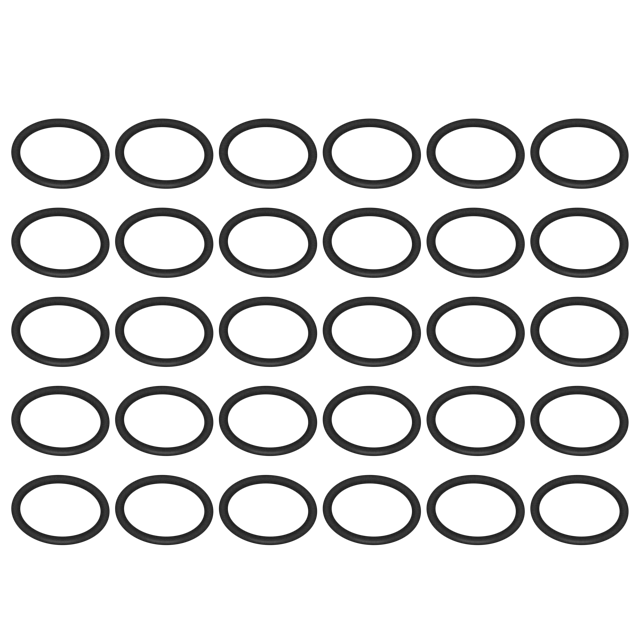
Reproduce this pattern procedurally as a WebGL 1 fragment shader.

```glsl
precision highp float;
// Six by five grid of black rubber O-rings lying on white, seen at a slant.
// Each ring is the gap between two tilted ellipses, shaded across its round
// section with a soft sheen and a faint reflection along the lower rim.

uniform vec2 u_resolution;

// Approximate signed distance to an axis-aligned ellipse, negative inside.
float ellipseDistance(vec2 p, vec2 radii) {
  float k = max(length(p / radii), 0.01);
  float slope = max(length(p / (radii * radii)), 0.1);
  return k * (k - 1.0) / slope;
}

float hash(vec2 p) {
  return fract(sin(dot(p, vec2(127.1, 311.7))) * 43758.5453);
}

// Soft ridge of given centre and half width.
float ridge(float x, float centre, float width) {
  return 1.0 - smoothstep(0.0, width, abs(x - centre));
}

void main() {
  float size = min(u_resolution.x, u_resolution.y);
  vec2 uv = gl_FragCoord.xy / size;

  // Nearest ring of the grid; clamping leaves the margins empty.
  vec2 pitch = vec2(0.1622, 0.1392);
  vec2 firstCentre = vec2(0.0944, 0.2031);
  vec2 cell = clamp(floor((uv - firstCentre) / pitch + 0.5), vec2(0.0), vec2(5.0, 4.0));
  vec2 p = uv - firstCentre - cell * pitch;

  // Slight clockwise tilt.
  float c = cos(0.06);
  float s = sin(0.06);
  p = vec2(c * p.x - s * p.y, s * p.x + c * p.y);

  float outer = ellipseDistance(p, vec2(0.0768, 0.0547));
  float inner = ellipseDistance(p, vec2(0.0628, 0.0414));
  float ring = max(outer, -inner);

  // Position across the rubber: 0 at the outer edge, 1 at the inner edge.
  float across = clamp(-outer / max(inner - outer, 0.001), 0.0, 1.0);
  float height = p.y / 0.0547;

  // Dark rubber with a broad sheen and a narrow glint low on the rim.
  float shade = 0.13 + 0.085 * ridge(across, 0.42, 0.5);
  float lower = smoothstep(-0.6, -0.95, height) * (1.0 - smoothstep(0.15, 0.5, abs(p.x) / 0.0768));
  shade += 0.11 * lower * ridge(across, 0.35, 0.25);
  shade += 0.02 * (hash(floor(uv * 512.0)) - 0.5);

  float soft = max(0.0012, 0.75 / size);
  float coverage = 1.0 - smoothstep(-soft, soft, ring);
  gl_FragColor = vec4(vec3(mix(1.0, shade, coverage)), 1.0);
}
```
